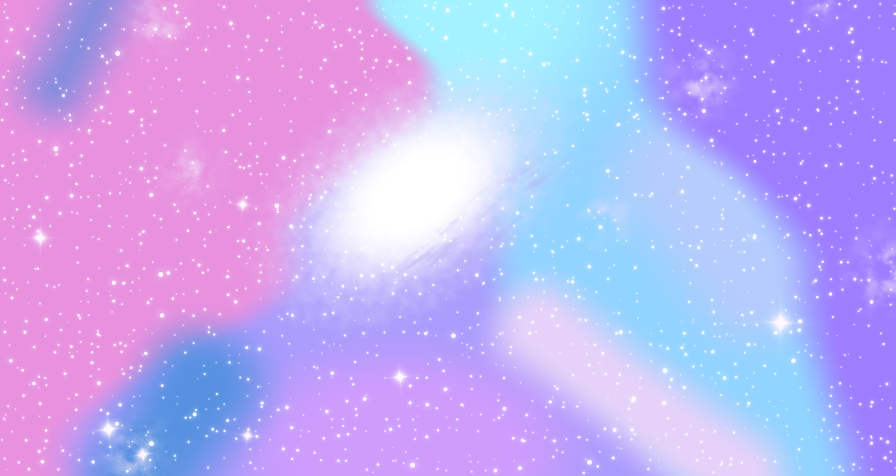
This background is drawn by a Shadertoy shader. Its source:

```glsl
// Pastel deep-space backdrop: soft colour regions blended in layers, a tilted
// spiral glow built from stretched gradient noise, then dust puffs, hashed
// star fields and cross-shaped glints. Lengths are in canvas heights.

#define GALAXY_POS vec2(0.875, 0.595)
#define GALAXY_TILT 0.62
#define GALAXY_CORE vec2(0.235, 0.142)
#define WARP 0.025
#define STAR_LAYERS 4
#define STAR_DENSITY 0.30
#define STAR_SIZE 0.0042
#define GLINT_SIZE 0.036

const vec3 PINK = vec3(0.91, 0.57, 0.875);
const vec3 CYAN = vec3(0.64, 0.95, 1.00);
const vec3 SKY = vec3(0.57, 0.83, 1.00);
const vec3 PERIWINKLE = vec3(0.71, 0.80, 0.99);
const vec3 VIOLET = vec3(0.62, 0.49, 1.00);
const vec3 LAVENDER = vec3(0.66, 0.61, 0.99);
const vec3 ORCHID = vec3(0.81, 0.61, 0.99);
const vec3 BLUSH = vec3(0.90, 0.82, 0.975);
const vec3 BLUE = vec3(0.34, 0.57, 0.88);
const vec3 DUSK = vec3(0.51, 0.55, 0.87);

vec2 hash2(vec2 p) {
    vec3 h = fract(p.xyx * vec3(0.1031, 0.1030, 0.0973));
    h += dot(h, h.yzx + 33.33);
    return fract((h.xx + h.yz) * h.zy);
}

// Gradient noise, roughly -0.7 to 0.7
float noise(vec2 p) {
    vec2 i = floor(p), f = p - i, u = f * f * (3.0 - 2.0 * f);
    vec2 x = vec2(1, 0), y = vec2(0, 1);
    float a = dot(hash2(i) * 2.0 - 1.0, f);
    float b = dot(hash2(i + x) * 2.0 - 1.0, f - x);
    float c = dot(hash2(i + y) * 2.0 - 1.0, f - y);
    float d = dot(hash2(i + 1.0) * 2.0 - 1.0, f - 1.0);
    return mix(mix(a, b, u.x), mix(c, d, u.x), u.y);
}

float fbm(vec2 p) {
    float sum = 0.0, amp = 0.6;
    for (int i = 0; i < 4; i++) {
        sum += amp * noise(p);
        p = mat2(1.6, 1.2, -1.2, 1.6) * p + 7.3;
        amp *= 0.55;
    }
    return sum;
}

// One inside, zero outside, across a soft edge centred on d = 0
float inside(float d, float soft) { return 1.0 - smoothstep(-soft, soft, d); }

float capsule(vec2 p, vec2 a, vec2 b, float r) {
    vec2 pa = p - a, ba = b - a;
    return length(pa - ba * clamp(dot(pa, ba) / dot(ba, ba), 0.0, 1.0)) - r;
}

vec2 rotate(vec2 p, float a) { return mat2(cos(a), -sin(a), sin(a), cos(a)) * p; }

vec3 colourRegions(vec2 p) {
    p += WARP * vec2(noise(p * 4.0), noise(p * 4.0 + 19.0));
    vec3 col = mix(CYAN, SKY, smoothstep(0.0, 0.32, length(p - vec2(1.0, 1.0)) - 0.1));
    col = mix(col, PERIWINKLE, inside(capsule(p, vec2(1.43, 0.64), vec2(1.59, 0.42), 0.13), 0.09));

    // Violet on the right, behind a stepped edge
    float rightEdge = 1.35 + 0.34 * (1.0 - smoothstep(0.44, 0.86, p.y))
                    + 0.10 * (1.0 - smoothstep(0.0, 0.36, p.y));
    col = mix(col, VIOLET, smoothstep(-0.07, 0.07, p.x - rightEdge));

    // Lower lavender field with orchid glow, and the blush band beside it
    float lowEdge = 1.04 + 0.42 * (1.0 - smoothstep(-0.1, 0.42, p.y));
    float low = inside(p.x - lowEdge, 0.06) * inside(p.y - 0.62, 0.12);
    vec3 lowCol = mix(LAVENDER, ORCHID, inside(length((p - vec2(0.85, 0.05)) / vec2(0.33, 0.20)) - 1.0, 0.4));
    col = mix(col, lowCol, low);
    col = mix(col, BLUSH, inside(capsule(p, vec2(1.12, 0.31), vec2(1.56, 0.00), 0.085), 0.06));

    // Pink on the left with two blue pools
    float pinkEdge = 0.14 + 0.47 * smoothstep(0.05, 0.45, p.y)
                   + 0.30 * smoothstep(0.5, 0.8, p.y) - 0.13 * smoothstep(0.85, 1.0, p.y);
    col = mix(col, PINK, inside(p.x - pinkEdge, mix(0.08, 0.035, p.y)));
    col = mix(col, BLUE, inside(capsule(p, vec2(0.29, -0.02), vec2(0.43, 0.19), 0.105), 0.08));
    return mix(col, DUSK, inside(capsule(p, vec2(0.11, 0.82), vec2(0.23, 1.04), 0.055), 0.075));
}

vec3 addGalaxy(vec3 col, vec2 p) {
    vec2 q = rotate(p - GALAXY_POS, GALAXY_TILT);
    float d = length(q / GALAXY_CORE), grain = fbm(p * 38.0);
    float halo = 1.0 - smoothstep(0.55, 1.85, d + 0.4 * grain);
    col = mix(col, vec3(0.89, 0.87, 0.99), 0.85 * halo);
    col = mix(col, vec3(1.0), 1.0 - smoothstep(0.40, 1.20, d + 0.12 * grain));

    // Dust lanes run along the lower flank
    float lanes = smoothstep(-0.05, 0.4, fbm(q * vec2(7.0, 42.0)));
    float flank = smoothstep(0.06, 0.12, -q.y) * inside(d - 1.45, 0.3);
    return mix(col, vec3(0.72, 0.70, 0.96), 0.7 * lanes * flank);
}

float starField(vec2 p, float px) {
    float light = 0.0;
    for (int i = 0; i < STAR_LAYERS; i++) {
        float scale = 11.0 * pow(1.6, float(i));
        vec2 g = p * scale + float(i) * 17.0, cell = floor(g);
        vec2 pick = hash2(cell + 5.0), spot = 0.2 + 0.6 * hash2(cell + 71.0);
        float r = STAR_SIZE * (0.45 + 0.75 * pick.y) * pow(0.78, float(i));
        float d = length(g - cell - spot) / scale;
        float glow = 0.25 * exp(-d * d / (r * r * 5.0));
        light += step(pick.x, STAR_DENSITY) * (0.5 + 0.5 * pick.y) * (inside(d - r, px * 0.7) + glow);
    }
    return min(light, 1.0);
}

void mainImage(out vec4 fragColor, in vec2 fragCoord) {
    float px = 1.0 / iResolution.y;
    vec2 p = fragCoord * px;
    vec3 col = addGalaxy(colourRegions(p), p);

    // Ragged dust puffs: position and radius
    vec3 puffs[7] = vec3[7](vec3(0.33, 0.955, 0.065), vec3(1.475, 0.825, 0.075), vec3(1.275, 0.54, 0.055),
        vec3(0.40, 0.64, 0.065), vec3(1.87, 0.43, 0.09), vec3(1.73, 1.0, 0.05), vec3(0.28, 0.05, 0.075));
    float wisps = smoothstep(-0.25, 0.40, fbm(p * 24.0));
    for (int i = 0; i < 7; i++) {
        float d = length(p - puffs[i].xy) / puffs[i].z;
        col = mix(col, vec3(0.95, 0.88, 0.98), 0.75 * wisps * exp(-d * d * 1.7));
    }
    col = mix(col, vec3(1.0), 0.9 * starField(p, px));

    // Glints: position and relative size
    vec3 glints[7] = vec3[7](vec3(0.085, 0.50, 0.9), vec3(0.84, 0.208, 0.9), vec3(0.52, 0.085, 0.7),
        vec3(0.228, 0.098, 1.1), vec3(1.64, 0.322, 1.4), vec3(0.51, 0.57, 0.7), vec3(0.30, 0.045, 0.8));
    for (int i = 0; i < 7; i++) {
        vec2 q = abs(rotate(p - glints[i].xy, 0.15 * sin(float(i) * 2.4))) / (GLINT_SIZE * glints[i].z);
        float rays = exp(-q.x * 2.5 - q.y * 16.0) + exp(-q.y * 2.5 - q.x * 16.0);
        col = mix(col, vec3(1.0, 0.97, 1.0), min(1.0, rays + 0.9 * exp(-dot(q, q) * 7.0)));
    }
    fragColor = vec4(col, 1.0);
}
```
